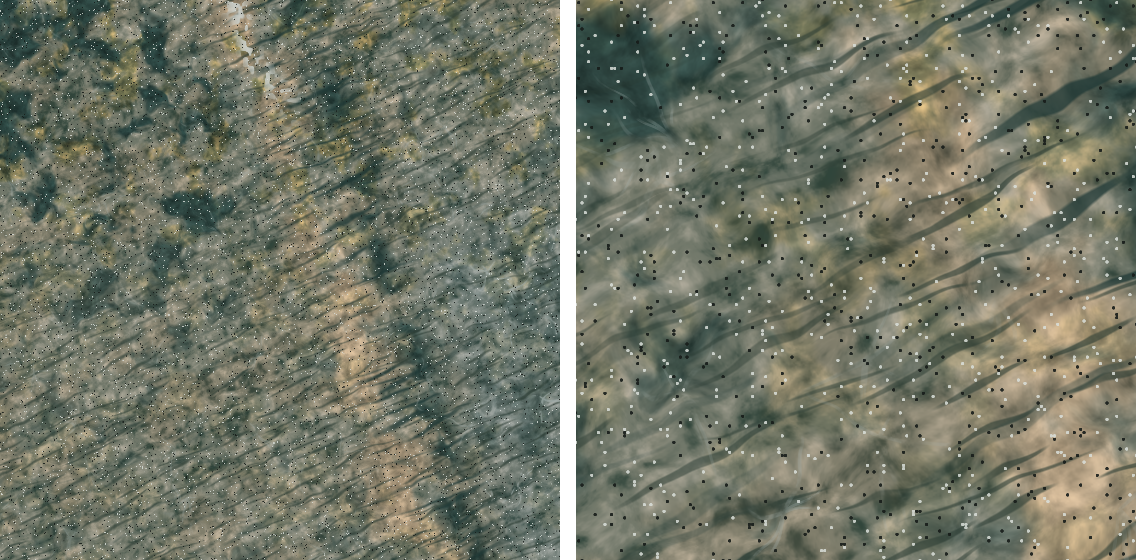
Left: the whole. Right: its middle third, enlarged.
Write a Shadertoy shader that draws this texture.

```glsl
const vec3 DEEP_TEAL  = vec3(0.12, 0.22, 0.21);
const vec3 SHADE      = vec3(0.19, 0.27, 0.23);
const vec3 GREY_GREEN = vec3(0.45, 0.475, 0.42);
const vec3 PALE       = vec3(0.69, 0.67, 0.61);
const vec3 TAN_SOIL   = vec3(0.68, 0.58, 0.46);
const vec3 OLIVE      = vec3(0.46, 0.46, 0.27);
const vec3 OCHRE      = vec3(0.64, 0.54, 0.30);
const vec3 TWIG       = vec3(0.63, 0.68, 0.67);
const vec3 ROCK       = vec3(0.80, 0.82, 0.80);

const float SUN_ANGLE     = 0.43;
const float TRACK_TOP     = 0.43;   // x of the track at the upper edge
const float TRACK_SLOPE   = 0.33;
const float EDGE_OFFSET   = 0.09;   // from track to the dark tree line
const float SPECK_GRID    = 512.0;
const float SPECK_DENSITY = 0.021;  // share for each of light and dark

float hash(vec2 p) {
    vec3 q = fract(p.xyx * vec3(0.1031, 0.1030, 0.0973));
    q += dot(q, q.yzx + 33.33);
    return fract((q.x + q.y) * q.z);
}

vec2 hash2(vec2 p) { return vec2(hash(p), hash(p + 71.7)); }

mat2 rotation(float a) { return mat2(cos(a), -sin(a), sin(a), cos(a)); }

float noise(vec2 p) {
    vec2 i = floor(p), f = fract(p);
    f = f * f * (3.0 - 2.0 * f);
    return mix(mix(hash(i), hash(i + vec2(1, 0)), f.x),
               mix(hash(i + vec2(0, 1)), hash(i + vec2(1, 1)), f.x), f.y);
}

float fbm(vec2 p) {
    float sum = 0.0, amp = 0.53;
    for (int i = 0; i < 4; i++) {
        sum += amp * noise(p);
        p = p * 2.07 + 17.3;
        amp *= 0.5;
    }
    return sum;
}

// Tapered tree shadows, one per stretched cell; q.x runs along the sun
float treeShadows(vec2 q, vec2 cells, float width, float seed, float aa) {
    vec2 id = floor(q * cells);
    float mask = 0.0;
    for (int y = -1; y <= 1; y++)
    for (int x = -1; x <= 1; x++) {
        vec2 c = id + vec2(x, y);
        vec2 r = hash2(c + seed);
        vec2 d = q - (c + r) / cells;
        d = rotation((r.y - 0.5) * 0.3) * d;
        float along = d.x * cells.x / (0.4 + 0.5 * r.x);
        float w = width * (1.0 - 0.8 * abs(along)) * (0.5 + r.y);
        float line = 1.0 - smoothstep(w - aa, w + aa, abs(d.y));
        mask = max(mask, line * (1.0 - smoothstep(0.6, 1.0, abs(along))) * step(0.3, hash(c - seed)));
    }
    return mask;
}

// Bare crowns: crooked spokes around scattered centres
float bareCrowns(vec2 p, float cells, float aa) {
    vec2 id = floor(p * cells);
    float mask = 0.0;
    for (int y = -1; y <= 1; y++)
    for (int x = -1; x <= 1; x++) {
        vec2 c = id + vec2(x, y);
        float pick = hash(c + 5.1);
        if (pick < 0.5) continue;
        vec2 d = p - (c + hash2(c)) / cells;
        for (int k = 0; k < 6; k++) {
            float turn = 6.2832 * hash(c + float(k) * 3.7);
            float reach = (0.25 + 0.5 * hash(c - float(k) * 2.3)) / cells;
            vec2 e = rotation(turn) * d;
            float along = e.x / reach;
            float w = 0.0016 * (1.0 - 0.6 * clamp(along, 0.0, 1.0));
            float line = 1.0 - smoothstep(w - aa, w + aa, abs(e.y));
            mask = max(mask, line * step(0.0, along) * (1.0 - smoothstep(0.7, 1.0, along)) * pick);
        }
    }
    return mask;
}

void mainImage(out vec4 fragColor, in vec2 fragCoord) {
    vec2 p = fragCoord / iResolution.y;
    float aa = 0.8 / iResolution.y;
    vec2 bend = vec2(noise(p * 45.0), noise(p * 45.0 + 40.0)) - 0.5;
    vec2 q = rotation(-SUN_ANGLE) * p;
    q = vec2(p.x * cos(SUN_ANGLE) + p.y * sin(SUN_ANGLE), p.y * cos(SUN_ANGLE) - p.x * sin(SUN_ANGLE));

    // Large regions
    float patches = fbm(p * 8.0 + 3.0);
    float clumps = fbm(p * 22.0 + bend * 0.5 + 11.0);
    float side = p.x - TRACK_TOP - TRACK_SLOPE * (1.0 - p.y) + (noise(p * 11.0) - 0.5) * 0.05;
    float upperLeft = (1.0 - smoothstep(-0.16, -0.02, side)) * smoothstep(0.25, 0.7, p.y);
    float lowerRight = smoothstep(0.08, 0.2, side) * (1.0 - smoothstep(0.5, 0.85, p.y));
    float track = exp(-pow(side / 0.055, 2.0));

    // Ground tone: streaks along the sun plus fine litter
    float streak = fbm(q * vec2(22.0, 75.0) + bend * 0.7);
    float litter = fbm(p * 95.0 + bend);
    float tone = 0.53 + 0.65 * (streak - 0.5) + 0.85 * (litter - 0.5) + 0.35 * (patches - 0.5);
    tone += 0.11 * track - 0.05 * upperLeft;
    vec3 col = tone < 0.5 ? mix(SHADE, GREY_GREEN, smoothstep(0.0, 1.0, clamp(tone * 2.2 - 0.1, 0.0, 1.0)))
                          : mix(GREY_GREEN, PALE, clamp(tone * 2.4 - 1.2, 0.0, 1.0));

    // Soil, moss and cool brush
    float soil = smoothstep(0.42, 0.7, fbm(p * 17.0 + 31.0) + 0.2 * track);
    col = mix(col, TAN_SOIL * (0.55 + 0.8 * tone), soil * (0.3 + 0.45 * track) * (1.0 - 0.6 * lowerRight));
    float moss = smoothstep(0.5, 0.72, fbm(p * 26.0 + 57.0)) * (0.25 + 0.75 * smoothstep(0.35, 0.8, p.y));
    col = mix(col, mix(OLIVE, OCHRE, smoothstep(0.4, 0.75, litter)) * (0.4 + 1.1 * tone), 0.65 * moss);
    col = mix(col, col * vec3(0.94, 1.0, 1.07), lowerRight);

    // Evergreen clumps and the dark line of trees beside the track
    float canopy = smoothstep(0.53, 0.69, clumps * 0.65 + patches * 0.35 + 0.06 * upperLeft);
    float edge = exp(-pow((side - EDGE_OFFSET) / 0.032, 2.0));
    edge *= smoothstep(0.34, 0.62, clumps + 0.14 * smoothstep(0.85, 1.0, p.y));
    float dark = max(canopy * (0.45 + 0.45 * upperLeft), edge * 0.85);
    col = mix(col, DEEP_TEAL * (0.6 + 0.9 * litter), dark);

    // Cast shadows, longest against the tree line
    vec2 s = q + bend * 0.006;
    float fine = treeShadows(s, vec2(13.0, 42.0), 0.0023, 3.0, aa * 1.5);
    float broad = treeShadows(s, vec2(8.0, 30.0), 0.0036, 19.0, aa * 2.0);
    float nearEdge = smoothstep(-0.02, 0.05, side) * (1.0 - smoothstep(0.1, 0.17, side));
    col = mix(col, SHADE * 0.85, fine * 0.6 * (1.0 - 0.7 * upperLeft) * smoothstep(0.25, 0.5, streak + 0.1));
    col = mix(col, DEEP_TEAL, broad * (0.25 + 0.5 * nearEdge) * (1.0 - 0.7 * upperLeft));

    // Bare branches
    float twigs = bareCrowns(p + bend * 0.014, 12.0, aa);
    col = mix(col, TWIG, twigs * (0.35 + 0.4 * lowerRight) * (1.0 - 0.5 * track) * smoothstep(0.3, 0.6, litter));

    // Rocks on the upper track
    float stones = smoothstep(0.56, 0.68, noise(p * 105.0 + bend));
    float rocky = exp(-pow((side - 0.005) / 0.024, 2.0)) * smoothstep(0.72, 0.88, p.y);
    col = mix(col, ROCK, stones * rocky * 0.9);

    // Light and dark specks
    vec2 g = p * SPECK_GRID;
    float chance = hash(floor(g) + 213.0);
    float dot1 = 1.0 - smoothstep(0.4, 0.65, length(fract(g) - 0.5));
    col = mix(col, vec3(0.85, 0.87, 0.85), dot1 * step(chance, SPECK_DENSITY) * 0.85);
    col = mix(col, vec3(0.09, 0.11, 0.10), dot1 * step(1.0 - SPECK_DENSITY, chance) * 0.9);
    fragColor = vec4(clamp(col, 0.0, 1.0), 1.0);
}
```
